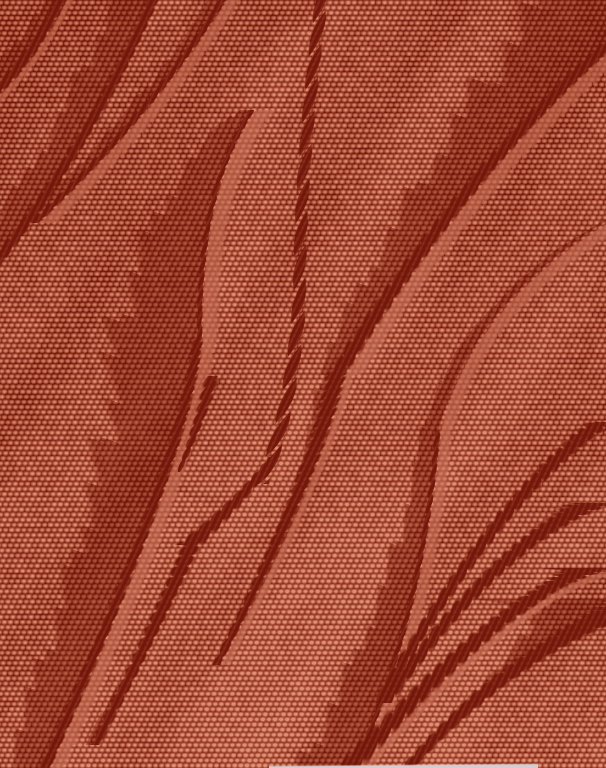
Give the GLSL for this texture, as a WebGL 1 fragment shader.

```glsl
precision highp float;
uniform vec2 u_resolution;

// Palette, dark to light
const vec3 DEEP = vec3(0.45, 0.09, 0.04);
const vec3 RUST = vec3(0.56, 0.20, 0.13);
const vec3 BRICK = vec3(0.64, 0.29, 0.20);
const vec3 CORAL = vec3(0.73, 0.37, 0.28);
const vec3 SALMON = vec3(0.78, 0.45, 0.36);
const vec3 PEACH = vec3(0.87, 0.56, 0.46);
const vec3 BACKING = vec3(0.84, 0.80, 0.82);

// Weave and edges, per canvas height
const vec2 THREADS = vec2(126.0, 150.0);
const float ROW_SHIFT = -0.40;
const vec2 WARP = vec2(0.43, 0.90);
const float STRANDS = 52.0;
const float LENSES = 11.5;
const float FIELD_TEETH = 17.0;
const float EDGE = 0.003;
const float TAU = 6.2831853;

// Coverage of the three damask weaves at this pixel
float field = 0.0;
float rope = 0.0;
float satin = 0.0;

float hash(vec2 p) {
  return fract(sin(dot(p, vec2(12.99, 78.23))) * 4375.85);
}

// Rows of pale flecks, each row shifted along the twill
float flecks(vec2 p) {
  vec2 q = p * THREADS;
  q.x += floor(q.y) * ROW_SHIFT;
  vec2 f = fract(q) - 0.5;
  float body = 1.0 - smoothstep(0.08, 0.60, length(f * vec2(0.9, 1.0)));
  return body + 0.2 * (hash(floor(q)) - 0.5);
}

// Descending quadratic curve: signed distance (left negative), position,
// arc length, and the shear that turns cross cuts toward the warp
vec4 curve(vec2 p, vec2 a, vec2 b, vec2 c) {
  vec2 bend = a - 2.0 * b + c;
  vec2 slope = 2.0 * (b - a);
  float drop = a.y - p.y;
  float root = sqrt(max(slope.y * slope.y - 4.0 * bend.y * drop, 0.0));
  float t = 2.0 * drop / (root - slope.y);
  if (t < 0.0 || t > 1.0) return vec4(9.0, 0.0, 0.0, 0.0);
  vec2 tangent = normalize(slope + 2.0 * bend * t);
  float d = (p.x - a.x - slope.x * t - bend.x * t * t) * abs(tangent.y);
  float side = dot(WARP, vec2(-tangent.y, tangent.x));
  float shear = -dot(WARP, tangent) * side / (side * side + 0.08);
  return vec4(d, t, t * distance(a, c), shear);
}

// Chain of steep pointed lenses
void stem(vec2 p, vec2 a, vec2 b, vec2 c, float width) {
  float d = curve(p, a, b, c).x;
  for (int i = 0; i < 2; i++) {
    float u = fract(p.y * LENSES + 0.5 * float(i)) - 0.5;
    float w = width * 0.5 * max(1.0 - 8.0 * u * u, 0.0);
    float e = abs(d - width * 1.5 * u);
    rope = max(rope, 1.0 - smoothstep(w - EDGE * 0.5, w + EDGE * 0.2, e));
  }
}

// Leaf edge: toothed field and stranded rope on the left, satin on the right
void vein(vec2 p, vec2 a, vec2 b, vec2 c, vec2 ropeEnds, float satinWidth, vec2 fieldEnds) {
  vec4 k = curve(p, a, b, c);
  float along = k.z + k.w * k.x;
  float tooth = fract(along * STRANDS) - 0.5;
  float ropeWidth = mix(ropeEnds.x, ropeEnds.y, k.y) + 0.0001;
  float e = abs(k.x / ropeWidth + 0.5) + 1.2 * tooth * tooth;
  rope = max(rope, (1.0 - smoothstep(0.45, 0.75, e)) * step(0.001, ropeWidth));

  float cut = p.y + 0.35 * p.x;
  float teeth = 0.2 * fract(cut * FIELD_TEETH) + 0.25 * fract(cut * FIELD_TEETH * 0.37);
  float fieldWidth = mix(fieldEnds.x, fieldEnds.y, k.y) * (0.72 + teeth) + 0.0001;
  float inside = 1.0 - smoothstep(fieldWidth * 0.88, fieldWidth, -k.x);
  float fade = 1.0 - 0.2 * clamp(-k.x / fieldWidth, 0.0, 1.0);
  field = max(field, smoothstep(0.0, EDGE, -k.x) * inside * fade);

  float ripple = satinWidth * (1.0 + 0.25 * tooth) + 0.0001;
  float cover = 1.0 - smoothstep(ripple * 0.7, ripple, k.x);
  satin = max(satin, smoothstep(0.0, EDGE, k.x) * cover);
}

void drawLeaves(vec2 p) {
  // Upper left leaves
  vein(p, vec2(0.09, 1.01), vec2(0.05, 0.92), vec2(-0.02, 0.86), vec2(0.012), 0.01, vec2(0.03));
  vein(p, vec2(0.21, 1.01), vec2(0.12, 0.8), vec2(-0.02, 0.63), vec2(0.012), 0.0, vec2(0.06, 0.04));
  vein(p, vec2(0.3, 1.01), vec2(0.21, 0.86), vec2(0.05, 0.71), vec2(0.007), 0.018, vec2(0.02));
  // Long left leaf and its spur
  vein(p, vec2(0.332, 0.857), vec2(0.26, 0.753), vec2(0.263, 0.557), vec2(0.006), 0.025, vec2(0.02, 0.13));
  vein(p, vec2(0.263, 0.557), vec2(0.247, 0.4), vec2(0.06, -0.01), vec2(0.012), 0.02, vec2(0.13, 0.06));
  vein(p, vec2(0.285, 0.51), vec2(0.262, 0.44), vec2(0.235, 0.385), vec2(0.016, 0.004), 0.0, vec2(0.0));
  // Lensed stem and its tail
  stem(p, vec2(0.42, 1.01), vec2(0.39, 0.79), vec2(0.39, 0.61), 0.014);
  stem(p, vec2(0.39, 0.61), vec2(0.378, 0.45), vec2(0.34, 0.37), 0.015);
  vein(p, vec2(0.36, 0.405), vec2(0.325, 0.35), vec2(0.26, 0.29), vec2(0.008, 0.02), 0.0, vec2(0.0));
  vein(p, vec2(0.26, 0.29), vec2(0.215, 0.193), vec2(0.13, 0.03), vec2(0.02, 0.01), 0.0, vec2(0.0, 0.02));
  // Central leaf edge
  vein(p, vec2(0.9, 1.02), vec2(0.66, 0.85), vec2(0.449, 0.512), vec2(0.01, 0.018), 0.022, vec2(0.12, 0.035));
  vein(p, vec2(0.449, 0.512), vec2(0.417, 0.375), vec2(0.286, 0.134), vec2(0.022, 0.008), 0.012, vec2(0.035, 0.0));
  // Right leaf edge
  vein(p, vec2(0.9, 0.77), vec2(0.62, 0.64), vec2(0.573, 0.44), vec2(0.0), 0.02, vec2(0.0, 0.025));
  vein(p, vec2(0.573, 0.44), vec2(0.553, 0.193), vec2(0.46, -0.01), vec2(0.006), 0.018, vec2(0.025, 0.08));
  // Lower right fan
  vein(p, vec2(0.8, 0.45), vec2(0.66, 0.36), vec2(0.5, 0.085), vec2(0.018, 0.012), 0.0, vec2(0.0));
  vein(p, vec2(0.8, 0.345), vec2(0.66, 0.3), vec2(0.51, 0.085), vec2(0.018, 0.014), 0.0, vec2(0.0));
  vein(p, vec2(0.8, 0.26), vec2(0.68, 0.24), vec2(0.46, -0.01), vec2(0.014, 0.022), 0.012, vec2(0.0));
  vein(p, vec2(0.9, 0.22), vec2(0.7, 0.18), vec2(0.53, -0.01), vec2(0.022, 0.012), 0.0, vec2(0.06, 0.0));
}

vec3 blend(vec3 dark, vec3 light, float t, float low, float high) {
  return mix(dark, light, clamp((t - low) / (high - low), 0.0, 1.0));
}

vec3 ramp(float t) {
  vec3 c = blend(DEEP, RUST, t, 0.08, 0.27);
  c = blend(c, BRICK, t, 0.27, 0.48);
  c = blend(c, CORAL, t, 0.48, 0.69);
  c = blend(c, SALMON, t, 0.69, 0.86);
  return blend(c, PEACH, t, 0.86, 1.04);
}

void main() {
  vec2 p = gl_FragCoord.xy / u_resolution.y;
  drawLeaves(p);

  // Broad light and slanted streaks
  float across = p.x * 0.83 - p.y * 0.55;
  float glow = 0.05 * sin(across * 31.0 + sin(p.y * 9.0)) + 0.03 * sin(across * 67.0 + 2.0);
  glow += 0.06 * sin(p.x * 5.0 - 0.6) - 0.16 * (p.y - 0.45);

  // One tone per weave
  float fleck = flecks(p);
  float warp = p.x * THREADS.x + p.y * THREADS.y * ROW_SHIFT;
  float thread = 0.5 - 0.5 * cos(TAU * warp);
  float tone = mix(0.16, 0.94, fleck) + 0.10 * thread + glow;
  tone = mix(tone, 0.40 * fleck + 0.16 * thread + 0.4 * glow, field);
  tone = mix(tone, 0.54 + 0.28 * fleck + 0.06 * thread + 0.5 * glow, satin);
  tone = mix(tone, 0.16 * thread + 0.08 * fleck, rope);

  // Sliver of pale backing at the lower edge
  float sliver = smoothstep(0.0, EDGE, 0.004 + 0.008 * (p.x - 0.35) - p.y);
  sliver *= step(0.35, p.x) * step(p.x, 0.70);
  gl_FragColor = vec4(mix(ramp(tone), BACKING, sliver), 1.0);
}
```
